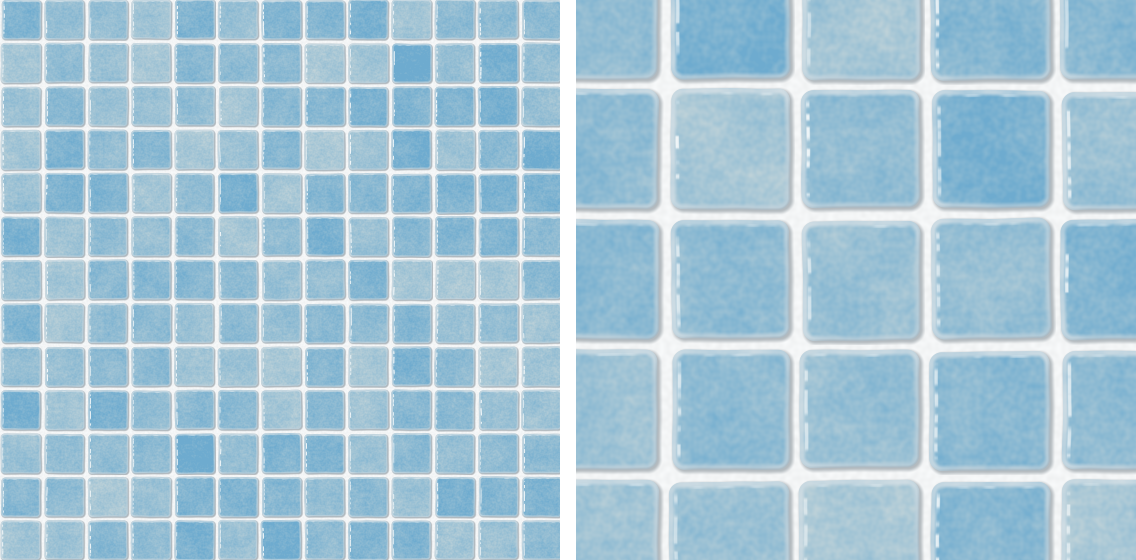
Left: the whole. Right: its middle third, enlarged.
A WebGL 1 fragment shader for this texture:

```glsl
precision highp float;

uniform vec2 u_resolution;

float hash(vec2 p) {
  return fract(sin(dot(p, vec2(127.1, 311.7))) * 43758.55);
}

vec2 hash2(vec2 p) {
  return vec2(hash(p), hash(p + 37.3));
}

float cornerSlope(vec2 cell, vec2 offset, vec2 f) {
  float angle = 6.2832 * hash(cell + offset);
  return dot(vec2(cos(angle), sin(angle)), f - offset);
}

float gradientNoise(vec2 p) {
  vec2 cell = floor(p);
  vec2 f = fract(p);
  vec2 w = f * f * f * (f * (f * 6.0 - 15.0) + 10.0);
  float low = mix(cornerSlope(cell, vec2(0.0), f), cornerSlope(cell, vec2(1.0, 0.0), f), w.x);
  float high = mix(cornerSlope(cell, vec2(0.0, 1.0), f), cornerSlope(cell, vec2(1.0), f), w.x);
  return mix(low, high, w.y);
}

float roundedBox(vec2 p, vec2 halfSize, float radius) {
  vec2 q = abs(p) - halfSize + radius;
  return length(max(q, 0.0)) + min(max(q.x, q.y), 0.0) - radius;
}

// Cloudy glaze: soft patches with fine speckle, darker or paler per tile
vec3 glazeColor(vec2 g, vec2 id) {
  float pick = hash(id + 5.7);
  float tone = 0.24 + 0.58 * pick - 0.3 * pow(hash(id + 91.4), 7.0);
  vec2 shifted = g + 19.0 * hash2(id + 3.1);
  tone += 0.26 * gradientNoise(shifted * 1.8);
  tone += 0.16 * gradientNoise(shifted * 6.0);
  tone += 0.20 * gradientNoise(shifted * 13.0);
  tone += 0.20 * gradientNoise(shifted * 24.0);
  return mix(vec3(0.43, 0.67, 0.81), vec3(0.72, 0.81, 0.845), clamp(tone, 0.0, 1.1));
}

void main() {
  // Slightly under thirteen tiles each way, cut at the sheet edge
  vec2 g = gl_FragCoord.xy / u_resolution * 12.907 + vec2(0.013, 0.046);
  float pixel = 12.907 / min(u_resolution.x, u_resolution.y);
  vec2 id = floor(g);

  // Hand-laid placement: shift, tilt and uneven edges
  vec2 p = fract(g) - 0.5 - 0.022 * (hash2(id) - 0.5);
  p += 0.022 * (hash(id + 8.2) - 0.5) * vec2(-p.y, p.x);
  p += 0.009 * vec2(gradientNoise(g * 3.0), gradientNoise(g * 3.0 + 40.0));
  vec2 halfSize = 0.459 + 0.014 * (hash2(id + 61.0) - 0.5);
  float d = roundedBox(p, halfSize, 0.095);

  // Grout with the soft shadow cast to the lower right
  vec3 color = vec3(0.955, 0.962, 0.965) + 0.03 * gradientNoise(g * 20.0);
  float shadowDistance = roundedBox(p - vec2(0.014, -0.014), halfSize, 0.095);
  float shadow = 1.0 - smoothstep(-0.012, 0.03, shadowDistance);
  color = mix(color, vec3(0.66, 0.69, 0.71), 0.85 * shadow);

  // Rounded pale rim, greyer on the shaded sides
  vec3 tile = glazeColor(g, id);
  vec2 edge = p / halfSize;
  float shaded = smoothstep(-0.15, 0.5, max(edge.x, -edge.y) - max(-edge.x, edge.y));
  float rim = smoothstep(-0.058, -0.018, d);
  vec3 rimColor = mix(vec3(0.83, 0.875, 0.90), vec3(0.75, 0.82, 0.86), shaded);
  tile = mix(tile, rimColor, rim * (0.72 + 0.3 * gradientNoise(g * 5.0)));
  tile = mix(tile, vec3(0.66, 0.70, 0.73), 0.7 * shaded * smoothstep(-0.022, 0.0, d));

  // Broken glints along the left bevel and faintly along the top
  float leftLine = 1.0 - smoothstep(0.006, 0.02, abs(p.x + halfSize.x - 0.052));
  leftLine *= 1.0 - smoothstep(0.33, 0.39, abs(p.y));
  leftLine *= smoothstep(-0.22, 0.12, gradientNoise(vec2(id.x * 7.3, g.y * 11.0)));
  float topLine = 1.0 - smoothstep(0.004, 0.018, abs(p.y - halfSize.y + 0.04));
  topLine *= 1.0 - smoothstep(0.3, 0.4, abs(p.x));
  topLine *= smoothstep(-0.1, 0.4, gradientNoise(vec2(g.x * 7.0, id.y * 5.3)));
  float glint = leftLine * (0.5 + 0.45 * hash(id + 24.0)) + 0.35 * topLine;
  tile = mix(tile, vec3(0.96, 0.975, 0.98), min(glint, 1.0));

  color = mix(color, tile, 1.0 - smoothstep(-0.6 * pixel, 0.6 * pixel, d));
  gl_FragColor = vec4(color, 1.0);
}
```
